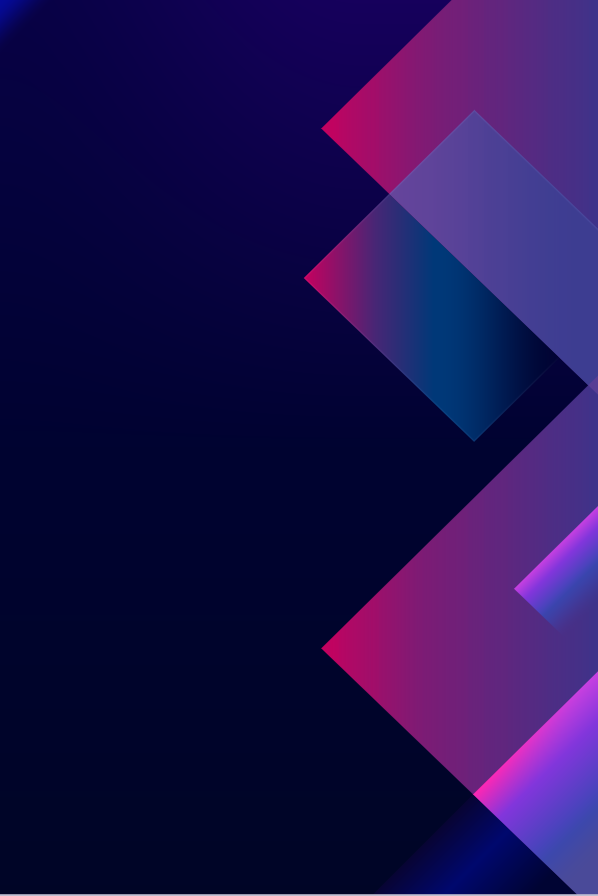
This background is drawn by a Shadertoy shader. Its source:

```glsl
// Translucent neon diamonds stacked along the right side of a midnight backdrop.
// Each diamond is a wedge distance function with its own colour ramp;
// overlaps are tinted lavender. Lengths are fractions of the canvas height.

#define RISING_RUN 1.015    // run per unit of height, rising edges
#define FALLING_RUN 1.04    // run per unit of height, falling edges
#define RAMP_LENGTH 0.31    // length of the crimson to indigo ramp
#define GLOW_REACH 0.062    // blue light across the top left corner
#define EDGE_SOFTNESS 0.7   // edge half width in pixels
#define RIM_WIDTH 0.0025    // thin light along diamond edges
#define RIM_LIGHT 0.05
#define BAND_WIDTH 0.009    // faint vertical banding of the ramps
#define BAND_DEPTH 0.035
#define FOOT_LINE 0.002     // pale line under the scene

const vec3 CRIMSON  = vec3(0.78, 0.00, 0.37);
const vec3 PLUM     = vec3(0.48, 0.11, 0.46);
const vec3 INDIGO   = vec3(0.24, 0.20, 0.54);
const vec3 LAVENDER = vec3(0.40, 0.27, 0.61);
const vec3 SLATE    = vec3(0.24, 0.24, 0.57);
const vec3 OCEAN    = vec3(0.00, 0.22, 0.47);
const vec3 NAVY     = vec3(0.00, 0.015, 0.20);
const vec3 PINK     = vec3(1.00, 0.15, 0.70);
const vec3 ORCHID   = vec3(0.78, 0.25, 0.88);
const vec3 VIOLET   = vec3(0.51, 0.21, 0.86);
const vec3 AZURE    = vec3(0.22, 0.28, 0.70);

// Signed distance to a wedge opening rightward from the origin, positive inside
float wedge(vec2 p) {
    float run = p.y > 0.0 ? p.y * RISING_RUN : -p.y * FALLING_RUN;
    return (p.x - run) * 0.7071;
}

float cover(float d) {
    float w = EDGE_SOFTNESS / iResolution.y;
    return smoothstep(-w, w, d);
}

float rim(float d) {
    return RIM_LIGHT * (1.0 - smoothstep(0.0, RIM_WIDTH, abs(d)));
}

// Blend of three colours, the second one sitting at m
vec3 ramp(vec3 a, vec3 b, vec3 c, float m, float t) {
    vec3 first = mix(a, b, clamp(t / m, 0.0, 1.0));
    return mix(first, c, clamp((t - m) / (1.0 - m), 0.0, 1.0));
}

// Small random offset for each vertical band
float banding(float x) {
    float h = fract(sin(floor(x / BAND_WIDTH) * 12.99) * 437.58);
    return (h - 0.5) * BAND_DEPTH;
}

vec3 backdrop(vec2 p) {
    vec3 top = mix(vec3(0.03, 0.005, 0.27), vec3(0.085, 0.0, 0.36),
                   smoothstep(0.0, 0.4, p.x));
    vec3 col = ramp(vec3(0.0, 0.02, 0.15), vec3(0.0, 0.01, 0.19), top, 0.5, p.y);
    float glow = 1.0 - smoothstep(0.0, GLOW_REACH, p.x + 1.0 - p.y);
    return mix(col, vec3(0.02, 0.04, 0.60), glow);
}

// Neon light falling off from the rising edge of a wedge
vec3 neon(vec3 edge, float depth, float reach) {
    return ramp(edge, VIOLET, AZURE, 0.36, depth / reach);
}

void mainImage(out vec4 fragColor, in vec2 fragCoord) {
    vec2 p = fragCoord / iResolution.y;
    vec2 upper = p - vec2(0.3585, 0.8566);
    vec2 middle = p - vec2(0.339, 0.6897);
    vec2 lower = p - vec2(0.3585, 0.2764);
    vec2 chip = p - vec2(0.5737, 0.3429);
    vec2 corner = p - vec2(0.528, 0.1134);
    float band = banding(p.x);

    vec3 col = backdrop(p);

    // Deep blue panel at the foot
    float panelDepth = (corner.x - corner.y) * 0.7071;
    vec3 panel = ramp(vec3(0.03, 0.015, 0.2), vec3(0.0, 0.03, 0.43), NAVY,
                      0.45, panelDepth / 0.125);
    col = mix(col, panel, cover(panelDepth));

    // Upper diamond
    float upperMask = cover(wedge(upper));
    vec3 upperCol = ramp(CRIMSON, PLUM, INDIGO, 0.4, upper.x / RAMP_LENGTH + band);
    col = mix(col, upperCol, upperMask);

    // Middle diamond: ocean on the backdrop, lavender over the upper diamond
    vec2 fromRight = vec2(0.3806, 0.0048) - middle;
    float middleDist = min(wedge(middle), wedge(fromRight));
    vec3 ocean = ramp(CRIMSON, vec3(0.28, 0.15, 0.46), OCEAN, 0.55, middle.x / 0.145);
    ocean = mix(ocean, NAVY, smoothstep(0.15, 0.285, middle.x));
    float oceanAlpha = 1.0 - 0.9 * smoothstep(0.26, 0.31, middle.x);
    col = mix(col, ocean + rim(middleDist) * oceanAlpha,
              cover(middleDist) * oceanAlpha * (1.0 - upperMask));

    // The veil keeps only its falling right edge and fades outward
    float veilRight = (fromRight.x + fromRight.y * FALLING_RUN) * 0.7071;
    float veilDist = min(wedge(middle), veilRight);
    vec3 veil = mix(LAVENDER, SLATE, smoothstep(0.08, 0.31, middle.x + 0.3 * band));
    col = mix(col, veil + rim(veilDist), cover(veilDist) * upperMask);

    // Lower diamond, lightened where it meets the upper one
    float lowerMask = cover(wedge(lower));
    vec3 lowerCol = ramp(CRIMSON, PLUM, INDIGO, 0.38, lower.x / RAMP_LENGTH + band);
    lowerCol = mix(lowerCol, LAVENDER, 0.6 * upperMask);
    col = mix(col, lowerCol, lowerMask);

    // Small neon chip dissolving into the lower diamond
    float chipDepth = (chip.x - chip.y * RISING_RUN) * 0.7071;
    float chipAlpha = 1.0 - smoothstep(0.035, 0.08, chipDepth);
    col = mix(col, neon(ORCHID, chipDepth, 0.045), chipAlpha * cover(wedge(chip)));

    // Large neon diamond in the bottom right corner
    float depth = (corner.x - corner.y * RISING_RUN) * 0.7071;
    vec3 edge = mix(PINK, ORCHID, smoothstep(0.0, 0.13, corner.x));
    vec3 neonCol = neon(edge, depth, 0.11);
    neonCol = mix(neonCol, vec3(0.29, 0.29, 0.60), smoothstep(0.09, 0.15, depth));
    col = mix(col, neonCol, cover(wedge(corner)));

    // Pale foot line
    col = mix(col, vec3(0.75, 0.75, 0.82), cover(FOOT_LINE - p.y));
    fragColor = vec4(col, 1.0);
}
```
